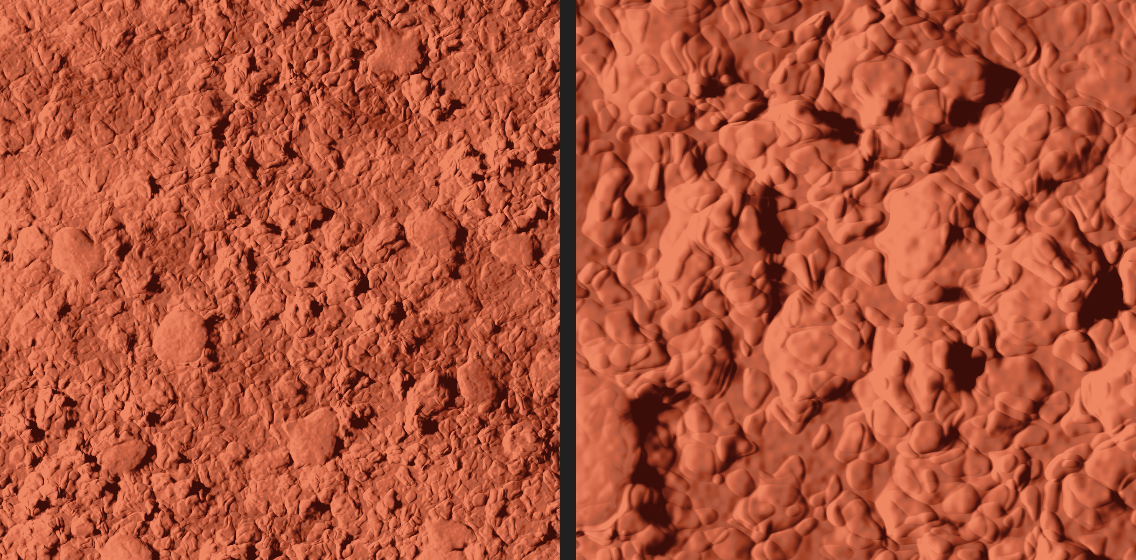
Left, the full canvas; right, a detail of the centre.
A three.js fragment shader for this texture:

```glsl
// Crumbly red-orange powder with clods and pits, lit low from the left.
varying vec2 vUv;

const vec2 TO_LIGHT = vec2(-0.98, 0.20);
const float LIGHT_SLOPE = 0.70;

const vec3 PIT = vec3(0.23, 0.05, 0.035);
const vec3 SHADE = vec3(0.46, 0.15, 0.09);
const vec3 RUST = vec3(0.64, 0.25, 0.14);
const vec3 DUST = vec3(0.69, 0.34, 0.24);
const vec3 CLAY = vec3(0.80, 0.38, 0.26);
const vec3 GLOW = vec3(0.94, 0.53, 0.39);

vec3 hash3(vec2 p) {
  vec3 q = fract(p.xyx * vec3(0.1031, 0.1030, 0.0973));
  q += dot(q, q.yxz + 33.33);
  return fract((q.xxy + q.yzz) * q.zyx);
}

// Smooth noise, two independent channels in 0..1
vec2 noise2(vec2 p) {
  vec2 cell = floor(p);
  vec2 f = fract(p);
  f = f * f * (3.0 - 2.0 * f);
  vec2 low = mix(hash3(cell).xy, hash3(cell + vec2(1.0, 0.0)).xy, f.x);
  vec2 high = mix(hash3(cell + vec2(0.0, 1.0)).xy, hash3(cell + 1.0).xy, f.x);
  return mix(low, high, f.y);
}

// Scattered steep-rimmed domes, one per cell; height is in canvas units
float lumps(vec2 p, float scale, float seed, float minRadius, float maxRadius, float share) {
  vec2 q = p * scale + seed;
  vec2 cell = floor(q);
  float top = 0.0;
  for (int j = -1; j <= 1; j++) {
    for (int i = -1; i <= 1; i++) {
      vec2 id = cell + vec2(float(i), float(j));
      vec3 rnd = hash3(id);
      vec2 d = q - id - rnd.xy;
      float radius = mix(minRadius, maxRadius, rnd.z);
      float r2 = dot(d, d) / (radius * radius);
      float present = step(fract(rnd.z * 17.3 + rnd.x * 5.1), share);
      top = max(top, present * radius * (1.0 - 0.5 * r2 - 0.5 * r2 * r2));
    }
  }
  return top / scale;
}

// Surface height: large clods over crumbs over fine grain
float height(vec2 p) {
  float patches = noise2(p * 4.5 + 7.0).x;
  vec2 coarseWarp = noise2(p * 24.0 + 3.0) - 0.5;
  vec2 fineWarp = noise2(p * 80.0 + 41.0) - 0.5;
  vec2 q = p + coarseWarp * 0.022 + fineWarp * 0.010;

  float crumbs = 0.60 * lumps(q, 14.0, 20.0, 0.28, 0.62, 0.75)
               + 0.75 * lumps(q, 31.0, 60.0, 0.28, 0.62, 0.85)
               + 0.70 * lumps(q, 64.0, 110.0, 0.28, 0.62, 0.90);
  crumbs *= mix(0.80, 1.20, smoothstep(0.2, 0.8, patches));

  float clod = lumps(p + coarseWarp * 0.035 + fineWarp * 0.005, 6.0, 33.0, 0.20, 0.40, 0.35);
  float onClod = smoothstep(0.0, 0.02, clod);
  float grain = 0.0036 * noise2(p * 115.0 + 9.0).x + 0.0024 * noise2(p * 220.0 + 5.0).y;
  return crumbs * (1.0 - 0.75 * onClod) + 0.50 * clod + 0.012 * onClod
       + grain * (1.0 - 0.4 * onClod);
}

// Height by which the ground towards the light blocks the ray
float blockedHeight(vec2 p, float ground) {
  float blocked = 0.0;
  float reach = 0.003;
  for (int i = 0; i < 8; i++) {
    float rise = height(p + TO_LIGHT * reach) - ground;
    blocked = max(blocked, rise - reach * LIGHT_SLOPE);
    reach *= 1.5;
  }
  return blocked;
}

float between(float low, float high, float x) {
  return clamp((x - low) / (high - low), 0.0, 1.0);
}

vec3 powderColor(float tone) {
  vec3 color = mix(PIT, SHADE, between(0.02, 0.11, tone));
  color = mix(color, RUST, between(0.11, 0.23, tone));
  color = mix(color, DUST, between(0.23, 0.36, tone));
  color = mix(color, CLAY, between(0.36, 0.58, tone));
  return mix(color, GLOW, between(0.58, 0.90, tone));
}

void main() {
  // Direct light from the slope facing the lamp, fuller on raised ground
  float eps = 0.002;
  float ground = height(vUv);
  float facing = (ground - height(vUv + TO_LIGHT * eps)) / eps;
  float raised = clamp(14.0 * (ground - 0.03), -0.4, 0.4);
  float sideGlow = 0.5 * (0.5 - vUv.x);
  float drift = 0.8 * (noise2(vUv * 6.0 + 15.0).x - 0.5) + 0.6 * (noise2(vUv * 14.0 + 2.0).y - 0.5);
  float x = 0.72 * facing + 0.17 + raised + sideGlow + drift;
  float lit = 0.5 + 0.5 * x / sqrt(1.0 + x * x);

  // Cast shadows deepen into the pits
  float shadow = smoothstep(0.0, 0.011, blockedHeight(vUv, ground));
  float speckle = noise2(vUv * 250.0).x - 0.5;
  float tone = mix(lit, 0.01, shadow) + 0.12 * speckle * (1.0 - shadow);

  gl_FragColor = vec4(powderColor(tone), 1.0);
}
```
